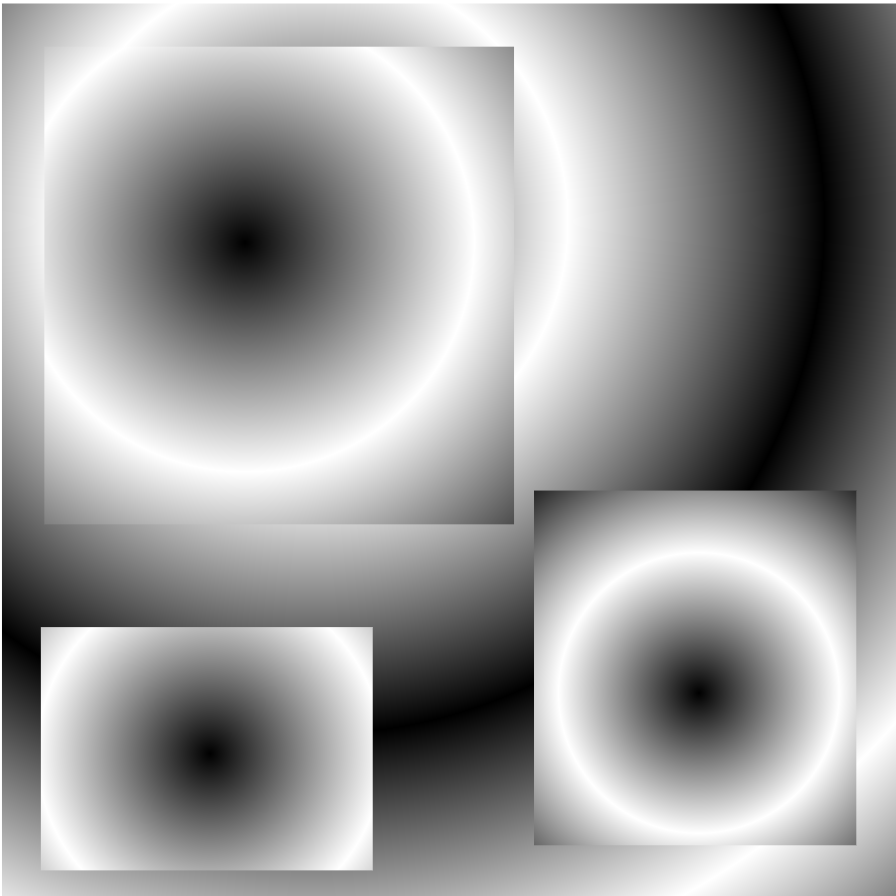
Reproduce this background procedurally as a Shadertoy shader.

```glsl
// Grayscale ripple rings behind three rectangular panels, each with its own rings.

const vec3 PAPER = vec3(1.0);
const vec3 INK = vec3(0.0);

// Triangle wave: dark at the centre, light at one radius, dark at two.
float rings(vec2 p, vec2 center, float radius) {
    return 1.0 - abs(1.0 - mod(distance(p, center) / radius, 2.0));
}

// Signed distance to a box given by its lower-left and upper-right corners.
float boxDistance(vec2 p, vec2 lo, vec2 hi) {
    vec2 d = abs(p - 0.5 * (lo + hi)) - 0.5 * (hi - lo);
    return length(max(d, 0.0)) + min(max(d.x, d.y), 0.0);
}

// Coverage of a box with an edge about one pixel wide.
float boxMask(vec2 p, vec2 lo, vec2 hi, float pixel) {
    return clamp(0.5 - boxDistance(p, lo, hi) / pixel, 0.0, 1.0);
}

// Lays a ringed panel over the tone beneath it.
float addPanel(float tone, vec2 p, vec2 lo, vec2 hi, vec2 center, float radius, float pixel) {
    return mix(tone, rings(p, center, radius), boxMask(p, lo, hi, pixel));
}

void mainImage(out vec4 fragColor, in vec2 fragCoord) {
    vec2 p = fragCoord / iResolution.xy;
    float pixel = 1.0 / min(iResolution.x, iResolution.y);

    // Wide backdrop rings
    float tone = rings(p, vec2(0.3477, 0.7526), 0.2862);

    // Large upper-left panel
    tone = addPanel(tone, p, vec2(0.0495, 0.4148), vec2(0.5737, 0.9479),
                    vec2(0.2734, 0.7292), 0.2559, pixel);

    // Lower-right panel
    tone = addPanel(tone, p, vec2(0.5960, 0.0566), vec2(0.9557, 0.4525),
                    vec2(0.7800, 0.2266), 0.1566, pixel);

    // Lower-left panel
    tone = addPanel(tone, p, vec2(0.0456, 0.0286), vec2(0.4160, 0.3001),
                    vec2(0.2344, 0.1589), 0.1927, pixel);

    // Thin light margin along the left and top edges
    float inside = boxMask(p, vec2(0.0022, -1.0), vec2(2.0, 0.9961), pixel);
    tone = mix(1.0, tone, inside);

    fragColor = vec4(mix(INK, PAPER, tone), 1.0);
}
```
